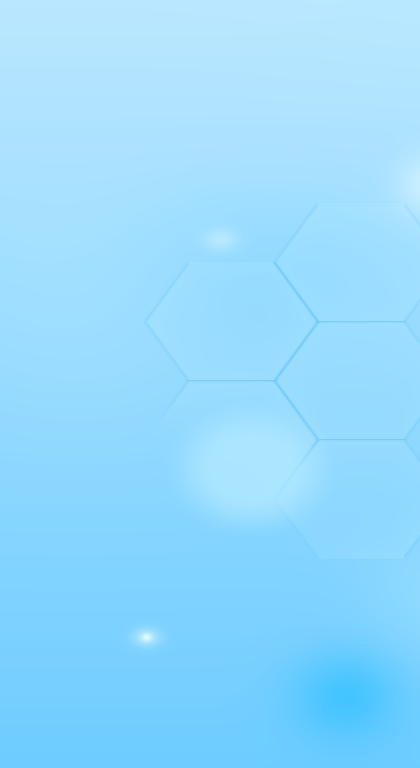
Reproduce this background procedurally as a WebGL 2 fragment shader.

```glsl
#version 300 es
precision highp float;
// Pale blue gradient with a cluster of thin hexagons, soft glows and sparkles.

#define CELL_ORIGIN vec2(0.302, 0.581)
#define COLUMN_STEP 0.168
#define ROW_STEP 0.1536
#define LINE_WIDTH 0.0021
#define SEAM_STRENGTH 0.55
#define RIM_STRENGTH 0.22
#define LOW_SKY vec3(0.43, 0.80, 1.0)
#define HIGH_SKY vec3(0.73, 0.905, 1.0)
#define SEAM_BLUE vec3(0.34, 0.73, 0.96)
#define DEEP_BLUE vec3(0.25, 0.765, 1.0)
#define PALE_BLUE vec3(0.71, 0.92, 1.0)
#define GLINT vec3(0.93, 1.0, 0.99)

uniform vec2 u_resolution;
out vec4 fragColor;

// Elliptical gaussian falloff.
float glow(vec2 p, vec2 center, vec2 radius) {
  vec2 q = (p - center) / radius;
  return exp(-dot(q, q));
}

// Soft disc with a flat middle.
float softDisc(vec2 p, vec2 center, vec2 radius) {
  return 1.0 - smoothstep(0.45, 1.2, length((p - center) / radius));
}

// Distances to the flat and slanted sides of a flattened hexagon.
vec2 hexSides(vec2 p) {
  vec2 q = abs(p) * vec2(1.0, 1.272);
  return vec2(q.y, dot(q, vec2(0.866, 0.5))) - ROW_STEP * 0.636;
}

// Hexagon cluster: two cells in the left column, three in the right.
vec3 addHexagons(vec3 color, vec2 p) {
  float lines = 0.0, flatLines = 0.0, inside = 0.0, innerLight = 0.0;
  for (int column = 0; column < 2; column++) {
    for (int row = 0; row < 2 + column; row++) {
      float lift = 0.5 * float(column) - float(row);
      vec2 center = CELL_ORIGIN + vec2(COLUMN_STEP * float(column), ROW_STEP * lift);
      vec2 sides = hexSides(p - center);
      float d = max(sides.x, sides.y);
      float line = exp(-d * d / (LINE_WIDTH * LINE_WIDTH));
      float cell = smoothstep(LINE_WIDTH, -LINE_WIDTH, d);
      lines += line;
      flatLines += line * step(sides.y, sides.x);
      inside = max(inside, cell);
      innerLight += cell * exp(d / 0.025);
    }
  }
  float fade = smoothstep(0.61, 0.76, p.x + p.y);
  float seam = clamp(lines - 1.0, 0.0, 1.0);
  float rim = clamp(lines, 0.0, 1.0) - seam;
  float flatRim = rim * clamp(flatLines, 0.0, 1.0);

  // Translucent faces, then blue seams and pale outer edges.
  color = mix(color, PALE_BLUE, fade * (0.10 * inside + 0.13 * min(innerLight, 1.0)));
  color = mix(color, SEAM_BLUE, fade * (SEAM_STRENGTH * seam + RIM_STRENGTH * (rim - flatRim)));
  return mix(color, PALE_BLUE, fade * RIM_STRENGTH * flatRim);
}

void main() {
  vec2 p = gl_FragCoord.xy / u_resolution.y;

  // Sky gradient and broad variations of light.
  vec3 color = mix(LOW_SKY, HIGH_SKY, p.y);
  color = mix(color, PALE_BLUE, 0.40 * glow(p, vec2(0.57, 1.02), vec2(0.22, 0.12)));
  color = mix(color, PALE_BLUE, 0.16 * glow(p, vec2(0.10, 0.60), vec2(0.15, 0.17)));
  color = mix(color, PALE_BLUE, 0.30 * glow(p, vec2(0.57, 0.22), vec2(0.09, 0.09)));
  color = mix(color, DEEP_BLUE, 0.14 * glow(p, vec2(0.35, 0.65), vec2(0.15, 0.10)));

  // Deep blue spot in the lower right.
  color = mix(color, DEEP_BLUE, 0.92 * glow(p, vec2(0.450, 0.092), vec2(0.068, 0.057)));

  color = addHexagons(color, p);

  // Pale patch over the lower cells.
  color = mix(color, PALE_BLUE, 0.72 * softDisc(p, vec2(0.328, 0.389), vec2(0.100, 0.080)));

  // Light at the right edge, a faint spot and a sparkle.
  color = mix(color, GLINT, 0.50 * glow(p, vec2(0.557, 0.758), vec2(0.040, 0.040)));
  color = mix(color, GLINT, 0.36 * glow(p, vec2(0.288, 0.688), vec2(0.022, 0.014)));
  vec2 sparkle = vec2(0.191, 0.170);
  color = mix(color, GLINT, 0.50 * glow(p, sparkle, vec2(0.018, 0.012)));
  color = mix(color, GLINT, 0.80 * glow(p, sparkle, vec2(0.006, 0.005)));

  fragColor = vec4(color, 1.0);
}
```
